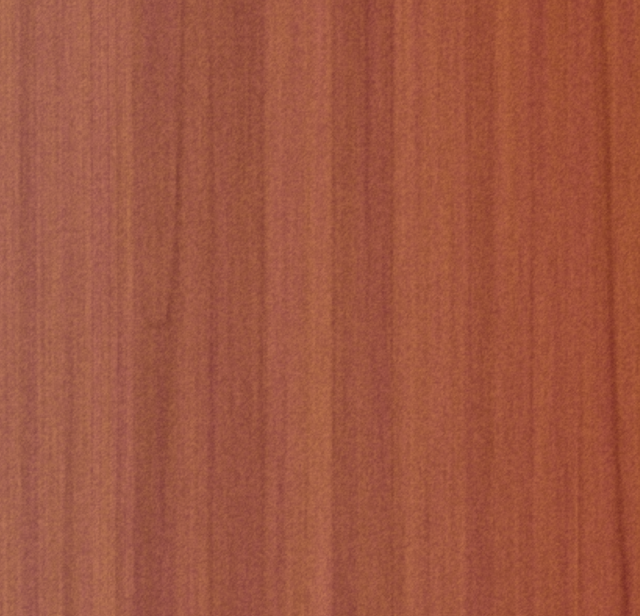
Give the GLSL for this texture, as a Shadertoy shader.

```glsl
// Reddish cherry wood veneer with vertical grain, soft bands and one pointed growth ring.

float hash(vec2 p) {
    vec3 q = fract(vec3(p.xyx) * 0.1031);
    q += dot(q, q.yzx + 33.33);
    return fract((q.x + q.y) * q.z);
}

float noise(vec2 p) {
    vec2 cell = floor(p), f = fract(p);
    f = f * f * (3.0 - 2.0 * f);
    return mix(mix(hash(cell), hash(cell + vec2(1, 0)), f.x),
               mix(hash(cell + vec2(0, 1)), hash(cell + vec2(1, 1)), f.x), f.y);
}

// Soft-edged vertical stripe from a to b
float band(float x, float a, float b, float soft) {
    return smoothstep(a - soft, a + soft, x) - smoothstep(b - soft, b + soft, x);
}

// Narrow dark streak around zero
float streak(float d, float width) {
    return exp(-d * d / (width * width));
}

// Broad light and dark strips of the veneer
float broadTone(float x, float y) {
    float tone = 0.35 * (noise(vec2(x * 24.0, y * 0.7 + 3.0)) - 0.5);
    tone += 0.22 * band(x, 0.12, 0.207, 0.012);
    tone -= 0.45 * band(x, 0.209, 0.280, 0.003) * (0.7 + 0.3 * y);
    tone -= 0.22 * band(x, 0.325, 0.412, 0.015);
    tone += 0.22 * band(x, 0.415, 0.470, 0.012);
    tone += 0.42 * band(x, 0.475, 0.518, 0.009);
    tone -= 0.36 * band(x, 0.522, 0.612, 0.010);
    tone += 0.40 * band(x, 0.615, 0.650, 0.008);
    tone += 0.18 * band(x, 0.655, 0.735, 0.015);
    tone -= 0.28 * band(x, 0.740, 0.775, 0.012);
    tone += 0.25 * band(x, 0.775, 0.800, 0.008);
    return tone;
}

// Pointed ring: a steep U whose tip hangs below the middle
float ringDistance(vec2 p) {
    float d = (p.x - 0.240 - 0.008 * p.y) / 0.040;
    float height = p.y - 0.47 - 0.5 * d * d * d * d;
    return height / length(vec2(50.0 * d * d * d, 1.0));
}

void mainImage(out vec4 fragColor, in vec2 fragCoord) {
    vec2 uv = fragCoord / iResolution.xy;
    float x = uv.x + 0.004 * (noise(uv * vec2(5.0, 2.0)) - 0.5);
    float y = uv.y;

    // Strips, long growth lines and shorter fibres
    float tone = broadTone(x, y);
    float lines = noise(vec2(x * 75.0, y * 0.8 + 8.0));
    tone -= 0.50 * smoothstep(0.5, 0.95, lines) - 0.11;
    tone += 0.50 * (noise(vec2(x * 130.0, y * 2.0)) - 0.5);
    tone += 0.45 * (noise(vec2(x * 230.0, y * 14.0)) - 0.5);
    tone -= 0.30 * band(x, 0.13, 0.205, 0.01) * smoothstep(0.3, 1.0, cos(x * 480.0));
    tone -= 0.14 * band(x, -0.1, 0.12, 0.01) * cos(x * 560.0);

    // Growth ring and the dark plume under its tip
    float ring = ringDistance(vec2(x, y));
    float rightSide = smoothstep(0.205, 0.27, x);
    tone -= (0.30 + 0.50 * rightSide) * streak(ring, 0.005);
    tone -= 0.30 * rightSide * streak(ring + 0.003, 0.012);
    float plume = band(x, 0.211, 0.252 + 0.045 * y, 0.006);
    tone -= 0.60 * plume * (1.0 - smoothstep(0.36, 0.50, y));

    // Leaning dark vein near the right edge and fainter ones
    float vein = x - 0.978 + 0.042 * y + 0.004 * sin(y * 5.0);
    tone -= 0.95 * streak(vein, 0.006) + 0.45 * streak(vein + 0.006, 0.016);
    tone -= 0.50 * streak(x - 0.331, 0.004) + 0.45 * streak(x - 0.411, 0.004);
    tone -= 0.45 * streak(x - 0.613, 0.003) + 0.40 * streak(x - 0.885, 0.003);
    tone -= 0.35 * streak(x - 0.522, 0.003) + 0.30 * streak(x - 0.832, 0.003);

    // Fine matte speckle, partly stretched along a diagonal
    vec2 grid = uv * vec2(512.0, 492.0);
    vec2 slant = vec2(grid.x + grid.y, grid.y - grid.x);
    float speckle = noise(grid * 0.8 + 40.0) + 0.7 * noise(grid * 0.45);
    speckle += 0.9 * noise(slant * vec2(0.28, 0.5) + 600.0) - 1.3;
    tone += 0.85 * speckle;

    // Pale pinkish light on the left, saturated orange on the right
    vec3 paleLeft = vec3(0.640, 0.382, 0.308);
    vec3 middle = vec3(0.622, 0.344, 0.264);
    vec3 warmRight = vec3(0.624, 0.311, 0.212);
    vec3 wood = mix(paleLeft, middle, smoothstep(0.0, 0.42, uv.x));
    wood = mix(wood, warmRight, smoothstep(0.40, 1.0, uv.x + 0.12 * (y - 0.5)));
    wood += vec3(0.064, 0.056, 0.036) * tone;

    // Reddish and yellowish colour drift
    float drift = noise(vec2(x * 60.0, y * 3.0 + 20.0)) - 0.5;
    drift += 0.8 * (noise(grid * 0.3 + 90.0) - 0.5);
    wood += vec3(0.004, 0.016, -0.024) * drift;
    fragColor = vec4(clamp(wood, 0.0, 1.0), 1.0);
}
```
